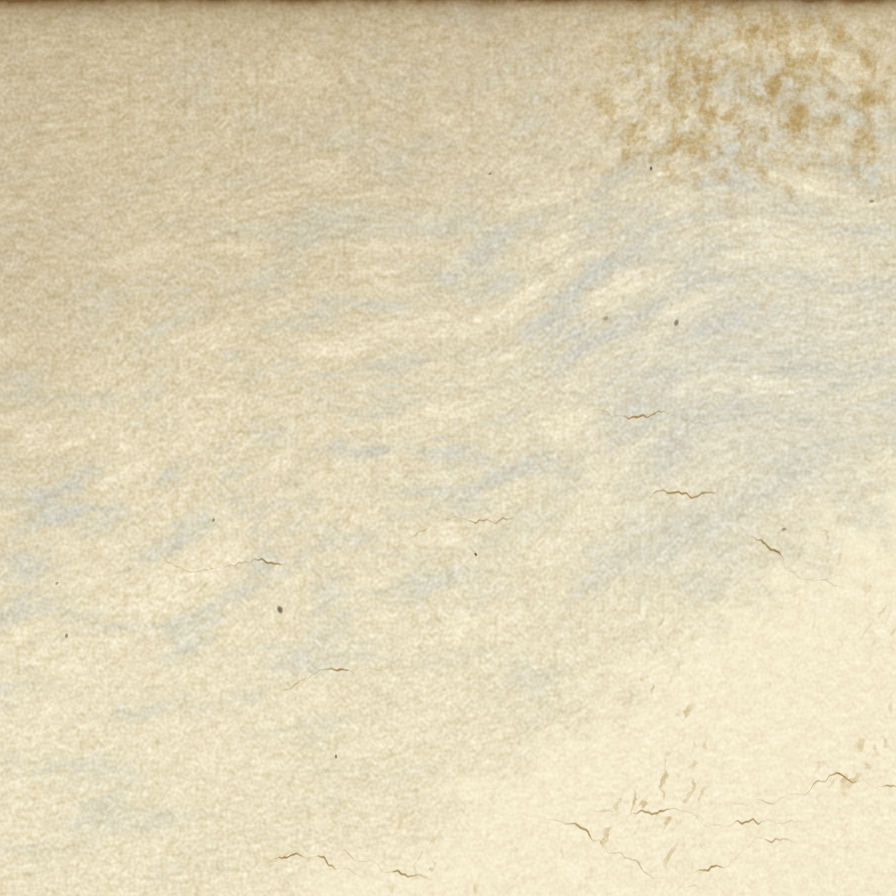
Reproduce this texture procedurally as a three.js fragment shader.

```glsl
// Aged plaster wall: tan and grey washes over cream, brushed with slanted blue-grey streaks.
// Layers of gradient noise give washes, streaks and grain; loops of hashed
// positions scatter broken hairline cracks and dark specks on top.

#define STREAK_ANGLE 0.24
#define STREAK_SCALE vec2(8.0, 23.0)
#define STREAK_BLUE 0.70
#define GRAIN_SCALE 225.0
#define GRAIN_AMOUNT 0.105
#define MOTTLE_AMOUNT 0.075
#define OCHRE_AMOUNT 0.75
#define FLECK_AMOUNT 0.60
#define CRACK_COUNT 12
#define CRACK_WIDTH 0.0017
#define SPECK_COUNT 12
#define EDGE_DARKNESS 0.85

varying vec2 vUv;

const vec3 CREAM = vec3(0.970, 0.930, 0.815);
const vec3 WARM = vec3(0.922, 0.880, 0.755);
const vec3 TAN = vec3(0.815, 0.757, 0.620);
const vec3 HAZE = vec3(0.865, 0.842, 0.765);
const vec3 BLUE_GREY = vec3(0.790, 0.797, 0.765);
const vec3 OCHRE = vec3(0.700, 0.570, 0.330);
const vec3 CRACK_BROWN = vec3(0.600, 0.470, 0.260);
const vec3 SPECK_DARK = vec3(0.330, 0.270, 0.190);
const vec3 EDGE_BROWN = vec3(0.400, 0.280, 0.140);

vec2 hash2(vec2 p) {
  p = vec2(dot(p, vec2(127.1, 311.7)), dot(p, vec2(269.5, 183.3)));
  return fract(sin(p) * 43758.545);
}

float gradientNoise(vec2 p) {
  vec2 i = floor(p), f = fract(p);
  vec2 u = f * f * f * (f * (f * 6.0 - 15.0) + 10.0);
  vec2 e = vec2(0.0, 1.0);
  float a = dot(hash2(i) * 2.0 - 1.0, f);
  float b = dot(hash2(i + e.yx) * 2.0 - 1.0, f - e.yx);
  float c = dot(hash2(i + e.xy) * 2.0 - 1.0, f - e.xy);
  float d = dot(hash2(i + e.yy) * 2.0 - 1.0, f - e.yy);
  return mix(mix(a, b, u.x), mix(c, d, u.x), u.y);
}

float fbm(vec2 p) {
  float sum = 0.0, amp = 0.55;
  for (int i = 0; i < 5; i++) {
    sum += amp * gradientNoise(p);
    p = p * 2.03 + 17.3;
    amp *= 0.64;
  }
  return sum;
}

vec2 rotate(vec2 p, float a) {
  float c = cos(a), s = sin(a);
  return vec2(c * p.x + s * p.y, c * p.y - s * p.x);
}

float blob(vec2 p, vec2 centre, vec2 size) {
  vec2 d = (p - centre) / size;
  return exp(-dot(d, d));
}

// Wandering hairlines, broken into dashes and tapered, mostly in the lower half
float cracks(vec2 p) {
  float mask = 0.0;
  for (int i = 0; i < CRACK_COUNT; i++) {
    float id = float(i);
    vec2 h = hash2(vec2(id, 4.7)), k = hash2(vec2(id, 9.2));
    vec2 q = rotate(p - vec2(0.15 + 0.8 * h.x, 0.04 + 0.54 * h.y * h.y), (k.x - 0.6) * 0.9);
    float reach = 0.05 + 0.11 * k.y;
    float wander = 0.035 * gradientNoise(vec2(q.x * 13.0, id * 7.3))
                 + 0.012 * gradientNoise(vec2(q.x * 55.0, id * 3.1))
                 + 0.004 * gradientNoise(vec2(q.x * 170.0, id * 5.7));
    float taper = smoothstep(reach, reach * 0.2, abs(q.x));
    float broken = smoothstep(-0.15, 0.30, gradientNoise(vec2(q.x * 38.0, id + 0.4)));
    float line = smoothstep(CRACK_WIDTH * (0.8 + 0.6 * broken), 0.0, abs(q.y - wander));
    mask = max(mask, line * taper * (0.12 + 0.68 * broken));
  }
  return mask;
}

float specks(vec2 p) {
  float mask = 0.0;
  for (int i = 0; i < SPECK_COUNT; i++) {
    vec2 h = hash2(vec2(float(i), 21.4)), k = hash2(vec2(float(i), 33.8));
    vec2 d = rotate(p - vec2(h.x, 0.1 + 0.75 * h.y), k.x * 3.0) * vec2(1.0, 1.5);
    float radius = 0.0018 + 0.0024 * k.y * k.y;
    mask = max(mask, smoothstep(radius * 1.5, radius * 0.4, length(d)) * (0.3 + 0.6 * k.x));
  }
  return mask;
}

void main() {
  vec2 p = vUv;
  vec2 brushed = rotate(p, STREAK_ANGLE + 0.15 * gradientNoise(p * 3.0));
  float broad = fbm(p * 3.0 + 5.1);
  float fine = fbm(p * 24.0 + 2.6);
  float streak = fbm(brushed * STREAK_SCALE + 8.4);

  // Washes: tan above, haze at the right, bare cream in the lower right
  float shade = smoothstep(0.26, 1.08, p.y + 0.28 * (0.5 - p.x) + 0.25 * broad + 0.2 * fine);
  vec3 col = mix(WARM, TAN, shade);
  col = mix(col, HAZE, 0.8 * blob(p, vec2(0.83, 0.60), vec2(0.27, 0.28)));
  col = mix(col, TAN * 0.95, 0.4 * smoothstep(0.14, 0.0, p.x + 0.2 * fine) * smoothstep(0.3, 0.7, p.y));
  float slope = 0.15 + 0.62 * (p.x - 0.52) - p.y + 0.10 * broad + 0.15 * fine;
  float bare = smoothstep(-0.03, 0.06, slope);
  col = mix(col, CREAM, 0.85 * bare);

  // Slanted brush streaks, strongest along a rising band
  float across = (p.y - 0.45 - 0.45 * (p.x - 0.25)) / 0.24;
  float band = (0.30 + 0.70 * exp(-across * across)) * (1.0 - 0.9 * bare);
  col = mix(col, BLUE_GREY, STREAK_BLUE * band * smoothstep(-0.06, 0.36, streak + 0.4 * broad));
  col = mix(col, CREAM, 0.65 * band * smoothstep(0.02, 0.32, -streak));

  // Ochre stain in the upper right, with fine crusty detail
  float stain = smoothstep(0.25, 0.85, blob(p, vec2(0.84, 0.93), vec2(0.23, 0.16)) + 0.6 * broad + 0.6 * fine);
  col = mix(col, OCHRE, OCHRE_AMOUNT * stain * smoothstep(-0.15, 0.42, fbm(p * 38.0 + 3.7) + 0.3 * broad));
  col = mix(col, HAZE, 0.5 * stain * smoothstep(0.08, 0.3, fbm(p * 16.0 + 9.9)));

  // Small upright flecks, mostly on the bare and stained parts
  float fleck = smoothstep(0.14, 0.42, gradientNoise(rotate(p, -0.25) * vec2(110.0, 52.0) + 2.0 * fine));
  float patches = smoothstep(-0.02, 0.25, fbm(p * 7.0 + 1.3));
  col = mix(col, OCHRE, FLECK_AMOUNT * fleck * patches * (0.18 + 0.6 * max(bare, stain)));

  // Cracks, specks, mottling and grain
  col = mix(col, CRACK_BROWN, cracks(p));
  col = mix(col, SPECK_DARK, specks(p));
  float mottle = fbm(brushed * vec2(34.0, 60.0) + 6.2);
  float grain = gradientNoise(p * GRAIN_SCALE) + 0.7 * gradientNoise(brushed * vec2(95.0, 140.0));
  col += (GRAIN_AMOUNT * grain + MOTTLE_AMOUNT * mottle) * (1.0 - 0.4 * bare) * vec3(0.85, 1.0, 1.25);

  // Dark top edge
  float top = 1.0 - p.y + 0.01 * fine;
  float edge = 0.65 * exp(-top / 0.006) + 0.35 * exp(-top / 0.03) * (1.0 - 0.5 * p.x);
  col = mix(col, EDGE_BROWN, EDGE_DARKNESS * clamp(edge, 0.0, 1.0));

  gl_FragColor = vec4(clamp(col, 0.0, 1.0), 1.0);
}
```
